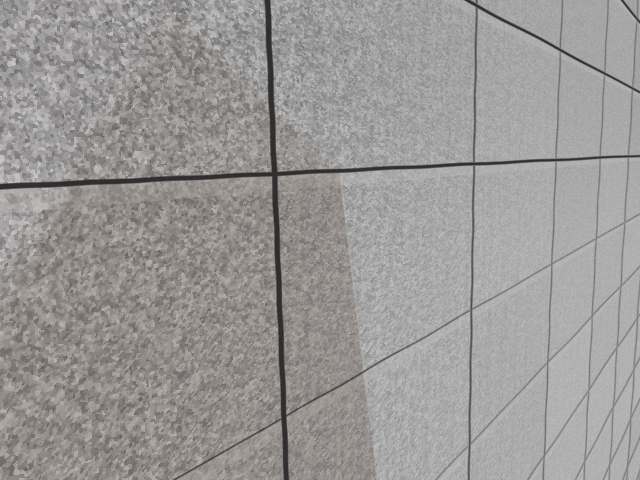
Give the GLSL for this texture, as a Shadertoy shader.

```glsl
const vec2 SIDE_VANISH = vec2(1.5625, 0.686);
const vec2 DOWN_VANISH = vec2(0.868, -6.81);
const vec3 STONE_NEAR = vec3(0.635, 0.63, 0.628);
const vec3 STONE_FAR = vec3(0.69, 0.69, 0.692);
const vec3 JOINT_DARK = vec3(0.17, 0.16, 0.165);
const vec3 LEDGE_LIGHT = vec3(0.74, 0.735, 0.725);
const vec3 SHADE_TINT = vec3(0.885, 0.86, 0.84);

float hash(vec2 p) {
    return fract(sin(dot(p, vec2(127.1, 311.7))) * 43758.55);
}

// Random value of the nearest cell centre, from -0.5 to 0.5
float cellTone(vec2 p) {
    vec2 cell = floor(p);
    float nearest = 9.0;
    float tone = 0.0;
    for (int j = -1; j <= 1; j++) {
        for (int i = -1; i <= 1; i++) {
            vec2 id = cell + vec2(i, j);
            vec2 centre = id + vec2(hash(id), hash(id + 17.3));
            float dist = length(p - centre);
            if (dist < nearest) {
                nearest = dist;
                tone = hash(id + 41.9) - 0.5;
            }
        }
    }
    return tone;
}

float streaks(float x) {
    return (sin(x * 37.0) + sin(x * 83.0 + 1.7) + sin(x * 151.0 + 4.1)) / 3.0;
}

// Panel coordinates: columns grow rightward, rows grow downward
vec2 wallCoord(vec2 p, float depth) {
    float drop = (SIDE_VANISH.y - p.y) / depth;
    float levelX = DOWN_VANISH.x + (p.x - DOWN_VANISH.x) * 7.465 / (p.y - DOWN_VANISH.y);
    float levelDepth = max(SIDE_VANISH.x - levelX, 0.04);
    return vec2(1.367 / levelDepth - 1.378, 1.81 * (drop - 0.048) / (1.0 - 0.09 * drop));
}

// Length of the gradient in canvas units
float slope(float value, float pixel) {
    return max(length(vec2(dFdx(value), dFdy(value))) / pixel, 0.001);
}

float band(float dist, float halfWidth, float pixel) {
    return 1.0 - smoothstep(halfWidth - pixel, halfWidth + pixel, dist);
}

// Signed distance, positive to the right of the direction a to b
float rightOf(vec2 p, vec2 a, vec2 b) {
    return dot(p - a, normalize(vec2(b.y - a.y, a.x - b.x)));
}

void mainImage(out vec4 fragColor, in vec2 fragCoord) {
    float pixel = 1.0 / iResolution.y;
    vec2 p = fragCoord * pixel;
    float depth = max(SIDE_VANISH.x - p.x, 0.04);
    vec2 wall = wallCoord(p, depth);
    vec2 scale = vec2(slope(wall.x, pixel), slope(wall.y, pixel));
    float closeness = smoothstep(0.25, 1.35, depth);

    // Stone tone, panel variation and rain streaks
    vec3 color = mix(STONE_FAR, STONE_NEAR, closeness);
    color -= 0.045 * smoothstep(0.4, 0.9, p.y);
    color += 0.025 * (hash(floor(wall) + 3.0) - 0.5);
    color += 0.012 * streaks(wall.x + 0.01 * sin(wall.y * 9.0)) * smoothstep(0.2, 0.6, depth);

    // Granite grain, growing toward the near side
    vec2 grainPos = vec2(-log(depth), (SIDE_VANISH.y - p.y) / depth);
    float grain = 0.65 * cellTone(grainPos * 190.0) + 0.45 * cellTone(grainPos * 95.0 + 31.0);
    color += grain * mix(0.055, 0.31, closeness);

    // Pale ledge below each row joint
    float below = fract(wall.y);
    float ledgeSize = 0.065;
    float ledge = band(below / scale.y, ledgeSize / scale.y, pixel);
    float ledgeRim = band(abs(below - ledgeSize) / scale.y, 0.0012, pixel);
    color = mix(color, LEDGE_LIGHT, 0.38 * ledge + 0.25 * ledgeRim);

    // Warm translucent shade with a bright right edge
    vec2 apex = vec2(0.356, 0.974);
    vec2 shoulder = vec2(0.708, 0.642);
    float leftSide = rightOf(p, vec2(0.0, 0.40), apex);
    float topSide = rightOf(p, apex, shoulder);
    float rightSide = rightOf(p, shoulder, vec2(0.785, 0.0));
    float shade = smoothstep(-0.03, 0.04, leftSide)
        * smoothstep(-0.004, 0.004, topSide)
        * smoothstep(-0.002, 0.002, rightSide);
    shade *= mix(1.0, 0.55, smoothstep(0.60, 0.66, p.y));
    color *= mix(vec3(1.0), SHADE_TINT, shade);
    float seam = band(abs(rightSide), 0.0014, pixel)
        * smoothstep(0.1, 0.25, p.y) * (1.0 - step(shoulder.y, p.y));
    color = mix(color, vec3(0.76, 0.73, 0.69), 0.5 * seam);

    // Joints: upper rows are bold, lower rows thin and faint
    float row = floor(wall.y + 0.5);
    float column = floor(wall.x + 0.5);
    float wobble = 0.0006 * (sin(p.x * 41.0) + sin(p.y * 57.0));
    float rowDist = abs((wall.y - row) / scale.y + wobble);
    float columnDist = abs((wall.x - column) / scale.x + wobble);
    float bold = 1.0 - step(0.5, row);
    float rowWidth = mix(0.0016, 0.0014 + 0.0030 * depth, bold);
    float rowInk = mix(mix(0.38, 0.8, smoothstep(0.4, 0.9, depth) * step(row, 1.5)), 0.95, bold);
    float columnWidth = max(0.0058 * depth * depth, 0.0013);
    float columnInk = mix(0.42, 0.95, smoothstep(0.25, 0.9, depth));
    float joints = max(rowInk * band(rowDist, rowWidth, pixel),
                       columnInk * band(columnDist, columnWidth, pixel));
    color = mix(color, JOINT_DARK, joints);

    fragColor = vec4(clamp(color, 0.0, 1.0), 1.0);
}
```
